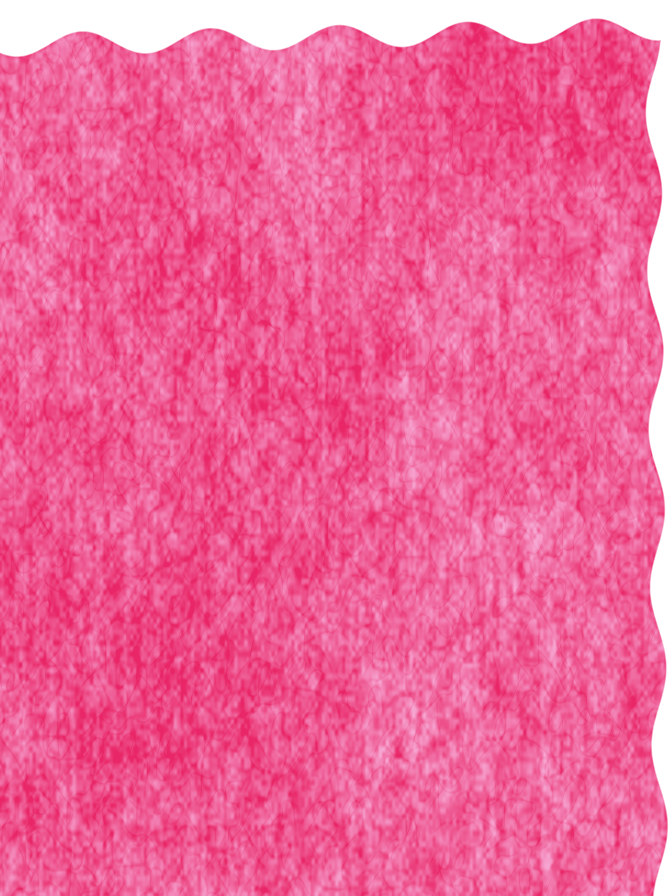
This texture is drawn by a Shadertoy shader. Its source:

```glsl
// A sheet of pink fibrous paper with a scalloped top and right edge on white.
// Stretched value noise makes dye clouds, tufts and grain; ridged noise makes
// thin curling fibres; two cosine waves cut the edges.

const float TAU = 6.2831853;
const vec3 DEEP_PINK = vec3(0.915, 0.17, 0.42);
const vec3 PALE_PINK = vec3(0.957, 0.58, 0.765);
const vec3 BACKDROP = vec3(1.0);

float hash(vec2 cell) {
    return fract(sin(dot(cell, vec2(127.1, 311.7))) * 43758.55);
}

float noise(vec2 p) {
    vec2 cell = floor(p);
    vec2 f = fract(p);
    f = f * f * (3.0 - 2.0 * f);
    float low = mix(hash(cell), hash(cell + vec2(1, 0)), f.x);
    float high = mix(hash(cell + vec2(0, 1)), hash(cell + vec2(1, 1)), f.x);
    return mix(low, high, f.y);
}

// Noise centred on zero, with separate frequencies across and along
float mottle(vec2 p, vec2 freq, float seed) {
    return noise(p * freq + seed) - 0.5;
}

vec2 rotate(vec2 p, float angle) {
    float c = cos(angle), s = sin(angle);
    return vec2(c * p.x - s * p.y, s * p.x + c * p.y);
}

// Thin lines where the noise crosses its middle value
float fibres(vec2 p, vec2 freq, float angle, float width, float seed) {
    float n = mottle(rotate(p, angle), freq, seed);
    return 1.0 - smoothstep(0.0, width, abs(n));
}

// Wavy border: height of the wave at position t
float scallop(float t, float crest, float period, float amplitude) {
    return amplitude * cos(TAU * (t - crest) / period);
}

// Signed distance to the sheet's border, positive inside; q.y runs downwards
float sheetDistance(vec2 q) {
    float top = 0.0675 - 0.025 * q.x - scallop(q.x, 0.122, 0.191, 0.0175);
    float right = 0.971 + 0.009 * q.y + scallop(q.y, 0.051, 0.2355, 0.0115);
    return min((q.y - top) * 0.9, (right - q.x) * 0.95);
}

// Lightness of the paper from 0 (deep) to 1 (pale)
float paperTone(vec2 p) {
    float tone = 0.58;

    // Broad dye clouds
    tone += 0.38 * mottle(p, vec2(4.0, 2.3), 7.3);
    tone += 0.26 * mottle(p, vec2(10.0, 4.5), 21.7);

    // Upright tufts, bent a little
    vec2 bend = 0.008 * vec2(mottle(p, vec2(30.0), 3.1), mottle(p, vec2(30.0), 57.9));
    vec2 b = p + bend;
    tone += 0.33 * mottle(b, vec2(45.0, 18.0), 11.2);
    tone += 0.36 * mottle(b, vec2(95.0, 38.0), 33.6);

    // Vertical threads and fine grain
    tone += 0.25 * mottle(p, vec2(190.0, 7.0), 5.4);
    tone += 0.58 * mottle(p, vec2(200.0, 120.0), 17.8);

    // Dark fibres leaning to either side of upright
    for (int i = 0; i < 3; i++) {
        float k = float(i);
        vec2 freq = vec2(48.0, 24.0) * (1.0 + 0.25 * k);
        tone -= 0.16 * fibres(b, freq, 0.5 * (k - 1.0), 0.12, 40.0 + 19.3 * k);
    }
    return tone;
}

void mainImage(out vec4 fragColor, in vec2 fragCoord) {
    vec2 p = fragCoord / iResolution.x;
    vec2 fromTop = vec2(p.x, iResolution.y / iResolution.x - p.y);
    float pixel = 1.0 / iResolution.x;

    // Paper with a slightly deeper rim
    float inside = sheetDistance(fromTop);
    float rim = 1.0 - smoothstep(0.0, 0.006, inside);
    float tone = clamp(paperTone(p) - 0.12 * rim, -0.05, 1.15);
    vec3 paper = mix(DEEP_PINK, PALE_PINK, tone);

    float cover = smoothstep(-pixel, pixel, inside);
    fragColor = vec4(mix(BACKDROP, paper, cover), 1.0);
}
```
